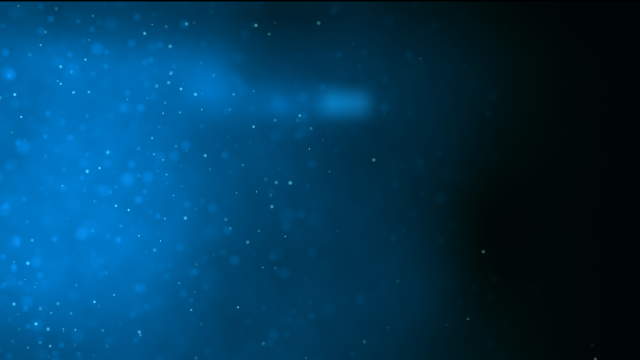
Write a Shadertoy shader that draws this background.

```glsl
float hash(vec2 p) {
    return fract(sin(dot(p, vec2(127.1, 311.7))) * 43758.5453);
}

float valueNoise(vec2 p) {
    vec2 cell = floor(p);
    vec2 f = fract(p);
    f = f * f * (3.0 - 2.0 * f);
    float low = mix(hash(cell), hash(cell + vec2(1, 0)), f.x);
    float high = mix(hash(cell + vec2(0, 1)), hash(cell + vec2(1, 1)), f.x);
    return mix(low, high, f.y);
}

float fbm(vec2 p) {
    float sum = 0.0;
    float amplitude = 0.5;
    for (int i = 0; i < 4; i++) {
        sum += amplitude * valueNoise(p);
        p = mat2(0.8, 0.6, -0.6, 0.8) * p * 2.03 + 17.3;
        amplitude *= 0.5;
    }
    return sum;
}

vec2 rotate(vec2 p, float angle) {
    float c = cos(angle);
    float s = sin(angle);
    return vec2(c * p.x - s * p.y, s * p.x + c * p.y);
}

float glow(vec2 p, vec2 center, vec2 radius) {
    vec2 d = (p - center) / radius;
    return exp(-dot(d, d));
}

float softBox(vec2 p, vec2 center, vec2 halfSize, float blur) {
    vec2 d = abs(p - center) - halfSize;
    vec2 edge = 1.0 - smoothstep(-blur, blur, d);
    return edge.x * edge.y;
}

// One jittered particle per grid cell, present where chance exceeds its hash
float particles(vec2 p, float cells, float radius, float softness, float chance, float seed) {
    vec2 cell = floor(p * cells);
    vec2 id = cell + seed;
    vec2 jitter = vec2(hash(id + 3.1), hash(id + 7.7));
    float size = radius * mix(0.5, 1.2, hash(id + 11.3));
    float margin = min(size * cells, 0.5);
    vec2 center = (cell + mix(vec2(margin), vec2(1.0 - margin), jitter)) / cells;
    float disc = 1.0 - smoothstep(size * (1.0 - softness), size, length(p - center));
    float strength = hash(id + 19.9);
    return disc * step(hash(id), chance) * mix(0.15, 1.0, strength * strength);
}

// Luminous haze, fading from left to right
float haze(vec2 p, float x) {
    float light = mix(0.415, 0.025, smoothstep(0.06, 0.97, x));
    light += 0.06 * glow(p, vec2(0.05, 0.35), vec2(0.38, 0.25));
    light += 0.03 * glow(p, vec2(0.33, 0.55), vec2(0.25, 0.30));
    light += 0.03 * glow(p, vec2(1.11, 0.20), vec2(0.13, 0.18));
    light += 0.03 * glow(p, vec2(1.20, 0.77), vec2(0.18, 0.25));
    // Shadowed pockets
    light -= 0.10 * glow(p, vec2(0.05, 0.0), vec2(0.35, 0.13));
    light -= 0.05 * glow(p, vec2(0.55, 0.02), vec2(0.20, 0.16));
    light -= 0.05 * glow(p, vec2(0.72, 0.28), vec2(0.16, 0.20));
    light -= 0.05 * glow(p, vec2(0.76, 0.95), vec2(0.13, 0.16));
    light -= 0.04 * glow(p, vec2(1.36, 0.36), vec2(0.14, 0.22));
    light *= 1.0 - 0.36 * smoothstep(0.80, 1.0, p.y);
    // Cloudy variation, broad then fine
    light *= 0.88 + 0.25 * fbm(p * 5.0);
    light *= 0.95 + 0.10 * fbm(p * 20.0);
    return max(light, 0.022);
}

vec3 waterColor(float light) {
    return vec3(max(0.0, light - 0.47) * 0.3, light, max(1.75 * light - 0.04, light * 0.9));
}

void mainImage(out vec4 fragColor, in vec2 fragCoord) {
    vec2 p = fragCoord / iResolution.y;
    float x = fragCoord.x / iResolution.x;
    float leftness = 1.0 - smoothstep(0.1, 0.8, x);
    float light = haze(p, x);

    // Blurred lamp and its trail
    light += 0.11 * glow(p, vec2(0.579, 0.769), vec2(0.08, 0.08));
    light += 0.11 * glow(p, vec2(0.82, 0.715), vec2(0.20, 0.06));
    float lamp = softBox(p, vec2(0.96, 0.713), vec2(0.065, 0.032), 0.035);
    light += 0.16 * lamp;

    // Out-of-focus discs
    float bokeh = 0.0;
    for (int i = 0; i < 4; i++) {
        float layer = float(i);
        float chance = mix(0.12, 0.45, leftness);
        bokeh += particles(rotate(p, 0.4 + 0.7 * layer), 8.0 + 4.0 * layer,
                           0.032 - 0.006 * layer, 0.75, chance, 31.0 * layer);
    }
    light += bokeh * mix(0.025, 0.075, leftness) * smoothstep(1.0, 0.7, x);
    vec3 color = waterColor(light) + vec3(0.03, 0.02, -0.02) * lamp;

    // Bright specks gather in two drifts
    float drift = glow(p, vec2(0.58, 0.55), vec2(0.22, 0.20))
                + glow(p, vec2(0.08, 0.12), vec2(0.20, 0.16));
    float chance = (0.03 + 0.10 * leftness + 0.20 * drift) * smoothstep(0.85, 0.7, x);
    float specks = 0.0;
    for (int i = 0; i < 2; i++) {
        float layer = float(i);
        specks += particles(rotate(p, 0.9 + layer), 19.0 + 8.0 * layer,
                            0.0068, 0.95, chance, 140.0 + 43.0 * layer);
    }
    color += specks * vec3(0.32, 0.48, 0.38);

    // Thin dark upper border
    color *= 1.0 - smoothstep(0.994, 0.998, p.y);
    fragColor = vec4(color, 1.0);
}
```
